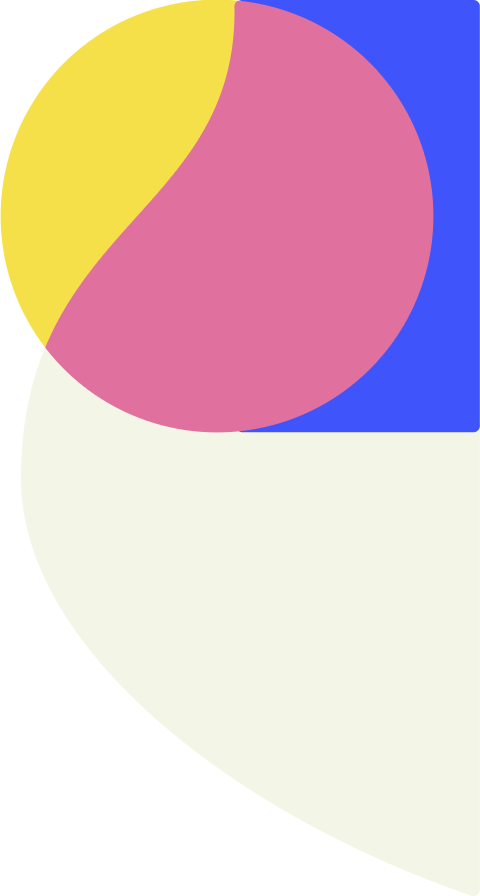
Give the GLSL for this background, as a Shadertoy shader.

```glsl
// Flat geometric backdrop: a two-tone disc over a blue panel and a sweeping cream leaf.

const vec3 WHITE  = vec3(1.0);
const vec3 CREAM  = vec3(0.953, 0.961, 0.902);
const vec3 PINK   = vec3(0.88, 0.44, 0.62);
const vec3 YELLOW = vec3(0.965, 0.88, 0.29);
const vec3 BLUE   = vec3(0.25, 0.33, 0.985);

const float CORNER = 0.007;
const float RIGHT  = 0.5355;

// Signed distance to a disc
float disc(vec2 p, vec2 center, float radius) {
    return length(p - center) - radius;
}

// Signed distance to a rounded box given by two opposite corners
float roundBox(vec2 p, vec2 lo, vec2 hi, float radius) {
    vec2 q = abs(p - 0.5 * (lo + hi)) - 0.5 * (hi - lo) + radius;
    return length(max(q, 0.0)) + min(max(q.x, q.y), 0.0) - radius;
}

// Cubic Bezier point and tangent
vec2 bezier(vec2 a, vec2 b, vec2 c, vec2 d, float t) {
    float s = 1.0 - t;
    return s * s * s * a + 3.0 * s * t * (s * b + t * c) + t * t * t * d;
}

vec2 bezierTangent(vec2 a, vec2 b, vec2 c, vec2 d, float t) {
    float s = 1.0 - t;
    return s * s * (b - a) + 2.0 * s * t * (c - b) + t * t * (d - c);
}

// Approximate distance to a curve with rising y; negative on its right side
float rightOfCurve(vec2 p, vec2 a, vec2 b, vec2 c, vec2 d) {
    float lo = 0.0, hi = 1.0;
    for (int i = 0; i < 18; i++) {
        float mid = 0.5 * (lo + hi);
        if (bezier(a, b, c, d, mid).y < p.y) lo = mid;
        else hi = mid;
    }
    float t = 0.5 * (lo + hi);
    vec2 along = normalize(bezierTangent(a, b, c, d, t));
    return (bezier(a, b, c, d, t).x - p.x) * along.y;
}

// Leaf: an S-curve flowing into a broad sweep, with softened corners
float leaf(vec2 p) {
    vec2 top = vec2(0.2617, 0.013);
    vec2 waist = vec2(0.0234, 0.5339);
    vec2 tip = vec2(0.5273, 1.0);
    float edge = p.y < waist.y
        ? rightOfCurve(p, top, vec2(top.x, 0.2396), vec2(waist.x, 0.2526), waist)
        : rightOfCurve(p, waist, vec2(waist.x, 0.7227), vec2(0.2604, 0.9089), tip);
    float rise = clamp(CORNER - p.y, 0.0, CORNER);
    edge += CORNER - sqrt(CORNER * CORNER - rise * rise);
    return max(edge, roundBox(p, vec2(-0.2, 0.0), vec2(RIGHT, 1.0), CORNER));
}

// Antialiased fill from a signed distance
float coverage(float dist, float pixel) {
    return clamp(0.5 - dist / pixel, 0.0, 1.0);
}

void mainImage(out vec4 fragColor, in vec2 fragCoord) {
    // Canvas heights, measured down from the top left
    float pixel = 1.0 / iResolution.y;
    vec2 p = vec2(fragCoord.x, iResolution.y - fragCoord.y) * pixel;

    float leafFill = coverage(leaf(p), pixel);
    float panelFill = coverage(roundBox(p, vec2(0.2635, 0.0), vec2(RIGHT, 0.4824), CORNER), pixel);
    float discFill = coverage(disc(p, vec2(0.2422, 0.2411), 0.2415), pixel);

    // Layers from back to front; the leaf tints the disc pink
    vec3 color = mix(WHITE, CREAM, leafFill);
    color = mix(color, BLUE, panelFill);
    color = mix(color, mix(YELLOW, PINK, leafFill), discFill);
    fragColor = vec4(color, 1.0);
}
```
